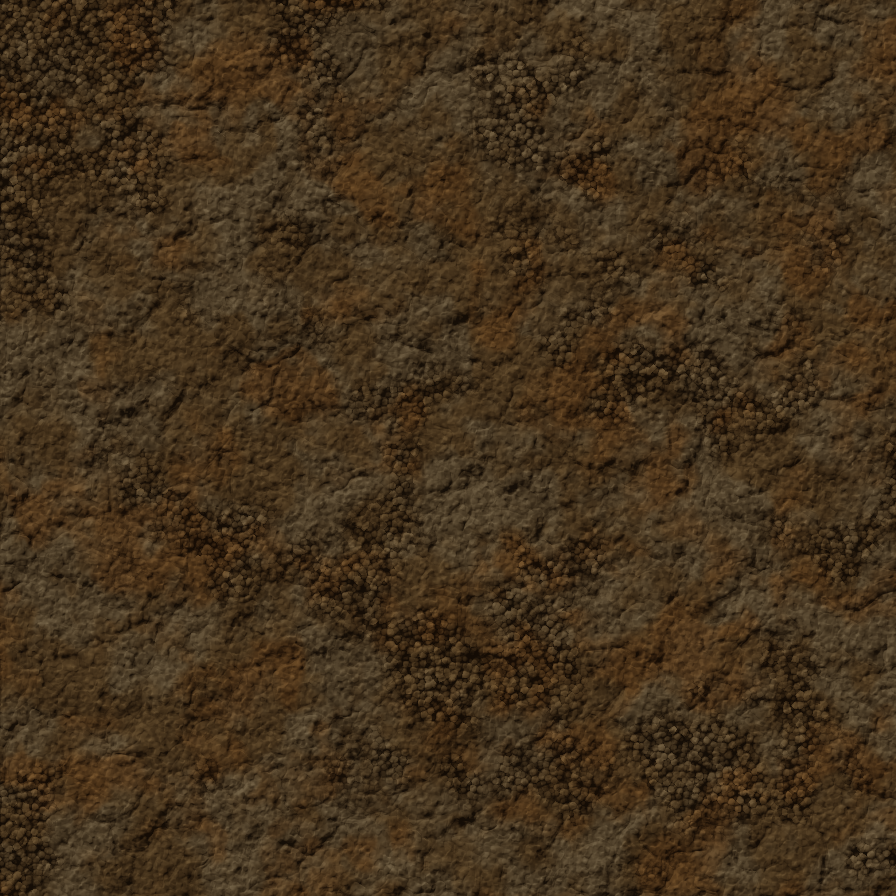
Write a three.js fragment shader that draws this texture.

```glsl
#define CLOD_SCALE 15.0
#define GRAVEL_SCALE 165.0
#define PEBBLE_SCALE 62.0
#define WARP 0.045
#define RELIEF 0.25
#define SHADOW 55.0
#define SPECKLE 0.42
#define LIGHT vec2(-0.51, 0.86)
#define SOIL vec3(0.247, 0.178, 0.095)
#define DUST vec3(0.277, 0.220, 0.141)
#define RUST vec3(0.292, 0.186, 0.082)

varying vec2 vUv;

vec3 hash3(vec2 p) {
  vec3 q = fract(p.xyx * vec3(0.1031, 0.1030, 0.0973));
  q += dot(q, q.yxz + 33.33);
  return fract((q.xxy + q.yzz) * q.zyx);
}

// Cellular noise: x = smooth blend, y = height of stacked domes, z = id of top dome
vec3 cells(vec2 p) {
  vec2 base = floor(p);
  float sum = 0.0, weight = 0.0, top = -9.0, id = 0.0;
  for (int j = -1; j <= 1; j++) {
    for (int i = -1; i <= 1; i++) {
      vec2 cell = base + vec2(float(i), float(j));
      vec3 rnd = hash3(cell);
      vec2 d = cell + rnd.xy - p;
      float d2 = dot(d, d);
      float w = exp(-5.0 * d2);
      sum += w * rnd.z;
      weight += w;
      float dome = 0.4 * rnd.z - d2;
      if (dome > top) { top = dome; id = rnd.z; }
    }
  }
  return vec3(sum / weight, top, id);
}

// Three octaves of the smooth blend, centred on 0.5
float layered(vec2 p) {
  float sum = 0.0, amp = 0.54;
  for (int i = 0; i < 3; i++) {
    sum += amp * cells(p).x;
    p = mat2(1.6, 1.3, -1.3, 1.6) * p + 17.3;
    amp *= 0.6;
  }
  return sum / 1.06;
}

float pebbles(vec2 p, float gravel) {
  float dome = cells(p * PEBBLE_SCALE + 71.0).y;
  return smoothstep(0.29, 0.38, dome) * (0.35 + 0.65 * gravel);
}

// Ground height: ragged clods, surface grit, loose gravel and pebbles
float height(vec2 p, float gravel) {
  vec2 bend = vec2(layered(p * 23.0), layered(p * 23.0 + 31.0)) - 0.5;
  vec2 q = p + WARP * bend;
  float clods = 0.0, scale = CLOD_SCALE, amp = 0.27;
  for (int i = 0; i < 3; i++) {
    vec3 c = cells(q * scale + 5.0 * float(i));
    clods += amp * (c.y + 0.05 * c.z) / scale;
    scale *= 2.2;
    amp *= 1.1;
  }
  float grit = 0.5 * cells(p * 105.0).x / 105.0 + 0.95 * cells(p * 230.0).x / 230.0;
  float grains = cells(p * GRAVEL_SCALE).y / GRAVEL_SCALE;
  return clods * (1.0 - 0.3 * gravel) + grit + 0.8 * gravel * grains
       + 0.002 * pebbles(p, gravel);
}

void main() {
  vec2 p = vUv;
  float gravel = smoothstep(0.50, 0.68, layered(p * 9.0 + 3.0));

  // Side light and short cast shadows
  float h = height(p, gravel);
  float slope = (h - height(p + LIGHT * 0.0015, gravel)) / 0.0015;
  float blocked = max(height(p + LIGHT * 0.006, gravel) - h - 0.0015, 0.0);
  float shade = 1.06 + RELIEF * clamp(slope, -1.7, 1.3);
  shade += 9.0 * (h - 0.006) - min(SHADOW * blocked, 0.4);

  // Fine speckle over the whole ground
  shade += SPECKLE * (cells(p * 250.0 + 12.0).x - 0.5);

  // Loose grains vary in brightness, with dark gaps between
  vec3 grain = cells(p * GRAVEL_SCALE);
  float gap = 1.0 - smoothstep(-0.25, 0.05, grain.y);
  shade *= 1.0 + gravel * (0.6 * (grain.z - 0.6) - 0.08 - 0.3 * gap);
  shade *= 1.0 + 0.25 * pebbles(p, gravel);
  shade = clamp(shade, 0.3, 1.65);

  // Patches of pale dust and rusty earth
  float dust = smoothstep(0.36, 0.66, layered(p * 19.0 + 40.0));
  float rust = smoothstep(0.48, 0.74, layered(p * 15.0 + 90.0));
  vec3 color = mix(SOIL, DUST, dust * (1.0 - 0.4 * gravel));
  color = mix(color, RUST, 0.7 * rust);

  // Shadows grow warmer as they darken
  color *= pow(vec3(shade), vec3(1.0, 1.15, 1.4));
  gl_FragColor = vec4(color, 1.0);
}
```
